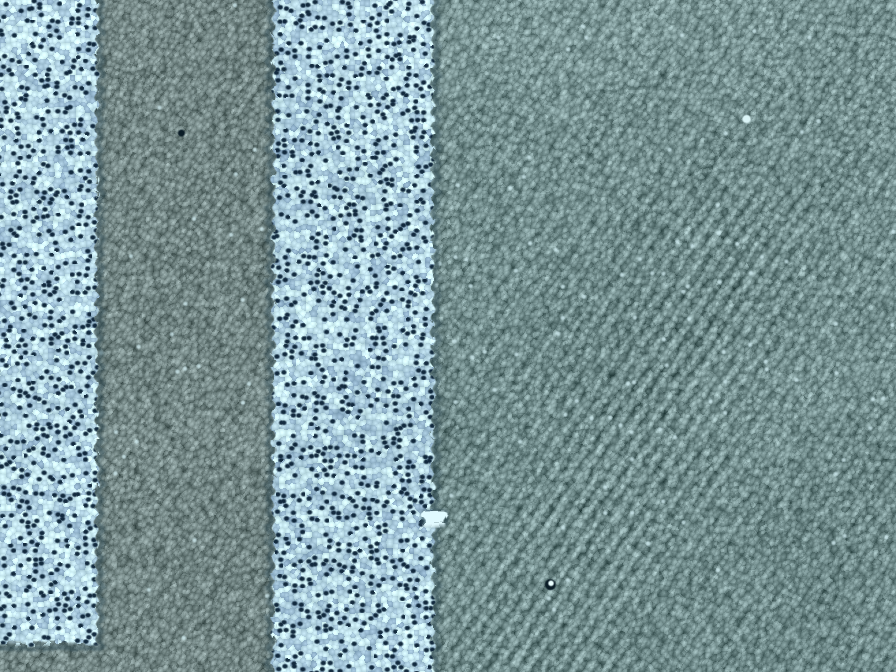
A Shadertoy shader for this texture:

```glsl
const float TAU = 6.2831853;

vec2 hash2(vec2 cell) {
    vec2 q = vec2(dot(cell, vec2(127.1, 311.7)), dot(cell, vec2(269.5, 183.3)));
    return fract(sin(q) * 43758.545);
}

// Nearest cell: x is the distance to its centre, y its random value
vec2 cells(vec2 p) {
    vec2 base = floor(p);
    vec2 nearest = vec2(9.0, 0.0);
    for (int j = -1; j <= 1; j++) {
        for (int i = -1; i <= 1; i++) {
            vec2 id = base + vec2(i, j);
            float d = length(id + 0.1 + 0.8 * hash2(id) - p);
            if (d < nearest.x) nearest = vec2(d, hash2(id + 71.3).x);
        }
    }
    return nearest;
}

float softWaves(vec2 p) {
    float sum = 0.0;
    float weight = 0.5;
    for (int i = 0; i < 4; i++) {
        sum += weight * sin(p.x + 1.7 * sin(p.y)) * cos(p.y - 0.6 * p.x);
        p = mat2(1.5, 1.1, -1.1, 1.5) * p + 2.3;
        weight *= 0.55;
    }
    return sum;
}

float boxDistance(vec2 p, vec2 low, vec2 high) {
    vec2 d = abs(p - 0.5 * (low + high)) - 0.5 * (high - low);
    return length(max(d, 0.0)) + min(max(d.x, d.y), 0.0);
}

float cover(float d, float blur) {
    return 1.0 - smoothstep(-blur, blur, d);
}

float segmentDistance(vec2 p, vec2 a, vec2 b) {
    vec2 ab = b - a;
    return length(p - a - ab * clamp(dot(p - a, ab) / dot(ab, ab), 0.0, 1.0));
}

// Woven ground with slanted ribs, strongest along one diagonal band
vec3 fabric(vec2 p) {
    vec2 slant = vec2(0.82 * p.x - 0.57 * p.y, 0.57 * p.x + 0.82 * p.y);
    float right = smoothstep(0.4, 0.72, p.x);
    float band = segmentDistance(p, vec2(0.76, 0.02), vec2(1.08, 0.60));
    float ribStrength = 0.020 + 0.018 * right + 0.055 * exp(-band * band * 55.0);
    float wobble = 0.65 * softWaves(p * 9.0);
    float rib = sin(TAU * slant.x * 52.0 + wobble);

    vec2 grain = cells(slant * vec2(145.0, 100.0));
    vec2 fine = cells(p * 180.0 + 13.0);
    float light = ribStrength * rib + 0.028 * softWaves(p * 5.0 + 1.0);
    light += 0.27 * (0.42 - grain.x) + 0.13 * (grain.y - 0.5) + 0.13 * (fine.y - 0.5);

    vec3 base = mix(vec3(0.455, 0.530, 0.525), vec3(0.445, 0.550, 0.550), right);
    base += 0.025 * smoothstep(0.45, 1.0, p.y) * right;
    return base + light * vec3(1.0, 1.03, 1.04);
}

// Pale stripe flecked with small dark pits
vec3 paint(vec2 p) {
    vec2 mottle = cells(p * 125.0 + 31.0);
    vec2 pits = cells(p * vec2(88.0, 104.0));
    vec3 color = mix(vec3(0.56, 0.69, 0.79), vec3(0.86, 0.99, 1.0), mottle.y);
    color += 0.20 * (0.42 - mottle.x) + 0.03 * softWaves(p * 7.0);
    float pit = step(pits.y, 0.43) * (1.0 - smoothstep(0.16, 0.52, pits.x));
    return mix(color, vec3(0.04, 0.13, 0.21), 0.95 * pit);
}

// Sparse light flecks, denser across the middle
float flecks(vec2 p, float scale) {
    vec2 c = cells(p * scale);
    float middle = exp(-24.0 * (p.y - 0.46) * (p.y - 0.46));
    return step(0.955 - 0.07 * middle, c.y) * cover(c.x - 0.14, 0.10);
}

void mainImage(out vec4 fragColor, in vec2 fragCoord) {
    vec2 p = fragCoord / iResolution.y;
    float blur = max(0.0018, 0.7 / iResolution.y);

    // Ragged stripe edges
    float ragged = 0.0025 * sin(TAU * p.y * 46.0 + 2.0 * softWaves(p * 11.0));
    ragged += 0.005 * (cells(p * 95.0).y - 0.5);
    float leftStripe = boxDistance(p, vec2(-0.1, 0.042), vec2(0.144, 1.1));
    float midStripe = boxDistance(p, vec2(0.407, -0.1), vec2(0.644, 1.1));
    float stripe = min(leftStripe, midStripe) + ragged;

    vec3 color = fabric(p);
    color = mix(color, vec3(0.82, 0.93, 0.95), 0.75 * flecks(p, 48.0));
    float seam = exp(-pow((stripe - 0.005) / 0.005, 2.0));
    color = mix(color, vec3(0.16, 0.27, 0.31), 0.5 * seam);
    color = mix(color, paint(p), cover(stripe, blur));

    // Loose chip on the seam, pale crumb and dark pinholes
    float chip = boxDistance(p, vec2(0.634, 0.224), vec2(0.659, 0.234)) - 0.005;
    color = mix(color, vec3(0.20, 0.31, 0.35), 0.6 * cover(chip - 0.003, 0.004));
    color = mix(color, vec3(0.88, 0.98, 1.0), cover(chip + ragged, blur));
    float crumb = length(p - vec2(1.111, 0.823)) - 0.006;
    color = mix(color, vec3(0.86, 0.96, 0.97), cover(crumb, blur));
    float hole = length(p - vec2(0.819, 0.130)) - 0.008;
    float pinhole = length(p - vec2(0.270, 0.802)) - 0.005;
    color = mix(color, vec3(0.04, 0.11, 0.15), cover(min(hole, pinhole), blur));
    float glint = length(p - vec2(0.820, 0.132)) - 0.004;
    color = mix(color, vec3(0.92, 1.0, 1.0), cover(glint, blur));

    fragColor = vec4(clamp(color, 0.0, 1.0), 1.0);
}
```
